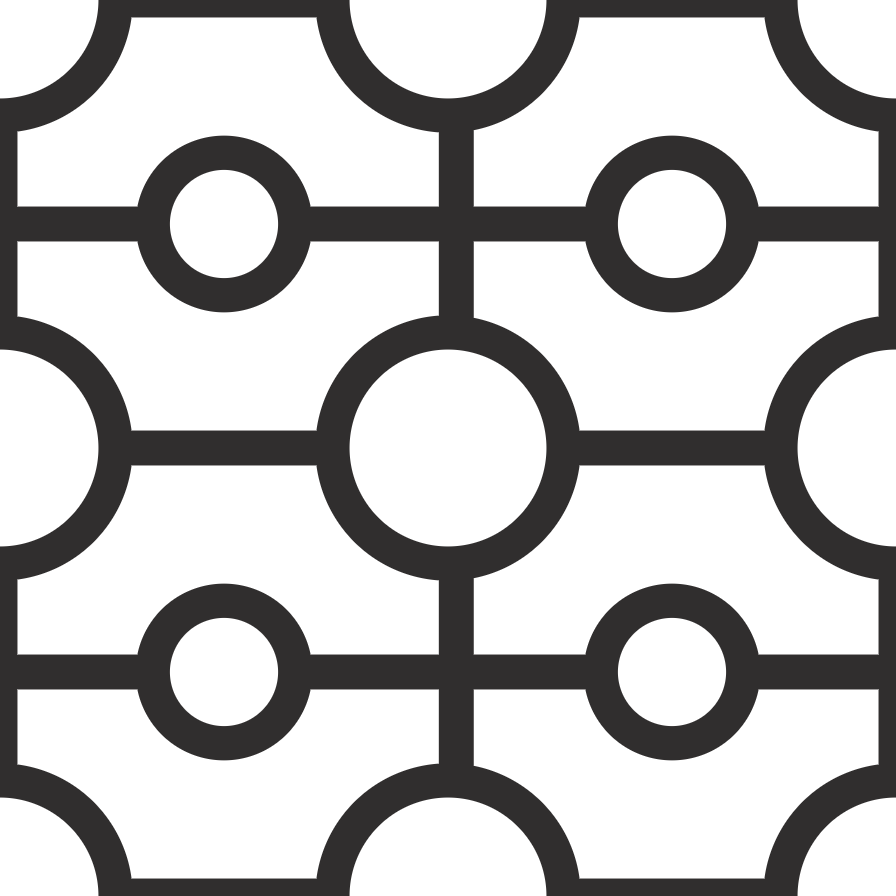
Write a Shadertoy shader that draws this pattern.

```glsl
// Dark lattice of bars joining large rings at the cell corners and small rings
// at the cell centres. Signed distances are merged into one outline, then the
// ring interiors are cut out; every odd upright bar sits slightly to the right.

#define REPEATS 2.0          // cells across and down, even so that it tiles
#define BIG_RADIUS 0.258     // centre line of a corner ring, in cells
#define SMALL_RADIUS 0.159   // centre line of a middle ring
#define RING_WIDTH 0.0765
#define BAR_WIDTH 0.078
#define ODD_BAR_SHIFT 0.0185 // sideways offset of odd upright bars
#define INK vec3(0.19, 0.18, 0.18)
#define PAPER vec3(1.0)

float bar(float offset) {
    return abs(offset) - 0.5 * BAR_WIDTH;
}

float disc(vec2 p, float radius) {
    return length(p) - radius;
}

float lattice(vec2 p) {
    // Positions relative to the nearest corner and to the cell centre
    vec2 column = floor(p + 0.5);
    vec2 corner = p - column;
    vec2 centre = fract(p) - 0.5;

    // Bars: uprights through corners, levels through corners and centres
    float shift = ODD_BAR_SHIFT * mod(column.x, 2.0);
    float d = bar(corner.x - shift);
    d = min(d, min(bar(corner.y), bar(centre.y)));

    // Rings: add the outer discs, then remove the inner ones
    float halfRing = 0.5 * RING_WIDTH;
    float big = disc(corner, BIG_RADIUS);
    float small = disc(centre, SMALL_RADIUS);
    d = min(d, min(big, small) - halfRing);
    return max(d, -min(big, small) - halfRing);
}

void mainImage(out vec4 fragColor, in vec2 fragCoord) {
    vec2 p = REPEATS * fragCoord / iResolution.xy;
    float pixel = REPEATS / min(iResolution.x, iResolution.y);

    // One-pixel-wide smooth edge
    float coverage = clamp(0.5 - lattice(p) / pixel, 0.0, 1.0);
    fragColor = vec4(mix(PAPER, INK, coverage), 1.0);
}
```
